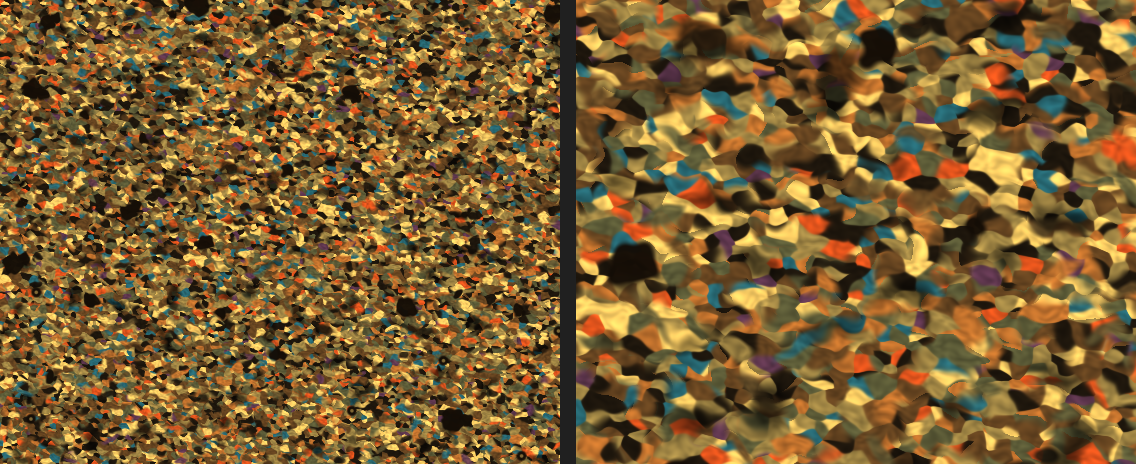
Left, the full canvas; right, a detail of the centre.
A WebGL 2 fragment shader for this texture:

```glsl
#version 300 es
precision highp float;
// A thin section of fine-grained rock between crossed polarisers.
// Soft Voronoi mosaics make the groundmass; scattered ellipses add larger
// grains, and noise-warped discs add opaque blobs and small ringed bubbles.

uniform vec2 u_resolution;
out vec4 fragColor;

// Lengths are fractions of the canvas height
const float FINE_GRAIN = 0.0078;
const float COARSE_GRAIN = 0.0125;
const float SLIVER_GRID = 0.045;
const float BLOB_GRID = 0.13;
const float EDGE_SOFTNESS = 0.0022;
const float FABRIC_ANGLE = -0.2;
const float FABRIC_STRETCH = 1.45;
const float CELL_SHARPNESS = 17.0;
const float CONTRAST = 1.3;

const vec3 MEAN   = vec3(0.49, 0.37, 0.19);
const vec3 DARK   = vec3(0.20, 0.15, 0.08);
const vec3 BROWN  = vec3(0.42, 0.29, 0.14);
const vec3 OLIVE  = vec3(0.39, 0.36, 0.21);
const vec3 ORANGE = vec3(0.70, 0.43, 0.18);
const vec3 TAN    = vec3(0.60, 0.49, 0.25);
const vec3 YELLOW = vec3(0.89, 0.72, 0.35);
const vec3 TEAL   = vec3(0.23, 0.40, 0.39);
const vec3 RED    = vec3(0.80, 0.34, 0.13);
const vec3 PURPLE = vec3(0.40, 0.25, 0.28);
const vec3 OPAQUE = vec3(0.075, 0.048, 0.022);

vec3 hash(vec2 cell, int seed) {
    uvec3 v = uvec3(ivec3(ivec2(cell), seed)) * 1664525u + 1013904223u;
    v.x += v.y * v.z; v.y += v.z * v.x; v.z += v.x * v.y;
    v ^= v >> 16u;
    v.x += v.y * v.z; v.y += v.z * v.x; v.z += v.x * v.y;
    return vec3(v >> 8u) / 16777216.0;
}

float corner(vec2 cell, vec2 offset) {
    float a = 6.2832 * hash(cell, 7).x;
    return dot(vec2(cos(a), sin(a)), offset);
}

float gradientNoise(vec2 p) {
    vec2 i = floor(p), f = p - i, e = vec2(1.0, 0.0);
    vec2 w = f * f * f * (f * (f * 6.0 - 15.0) + 10.0);
    return mix(mix(corner(i, f), corner(i + e, f - e), w.x),
               mix(corner(i + e.yx, f - e.yx), corner(i + 1.0, f - 1.0), w.x), w.y);
}

vec2 rotate(vec2 p, float a) {
    float c = cos(a), s = sin(a);
    return vec2(c * p.x + s * p.y, c * p.y - s * p.x);
}

// Mineral colour from a 0..1 tone, with rare vivid interference colours
vec3 mineral(float tone, float accent) {
    if (accent < 0.045) return TEAL;
    if (accent < 0.085) return RED;
    if (accent < 0.105) return PURPLE;
    if (tone < 0.18) return DARK;
    if (tone < 0.41) return BROWN;
    if (tone < 0.54) return OLIVE;
    if (tone < 0.66) return ORANGE;
    return tone < 0.86 ? TAN : YELLOW;
}

// Voronoi cells blended by closeness, which softens every grain boundary
vec3 mosaic(vec2 p, int seed, float toneShift) {
    vec2 base = floor(p);
    vec3 sum = vec3(0.0);
    float total = 0.0;
    for (int y = -1; y <= 1; y++)
    for (int x = -1; x <= 1; x++) {
        vec2 cell = base + vec2(x, y);
        vec3 h = hash(cell, seed);
        vec2 d = cell + h.xy - p;
        float weight = exp(-CELL_SHARPNESS * dot(d, d));
        sum += weight * mineral(h.z + toneShift, hash(cell, seed + 1).x);
        total += weight;
    }
    return sum / max(total, 1e-9);
}

// Larger elongated grains lying near the fabric direction
vec3 addSlivers(vec3 col, vec2 p, float soft) {
    vec2 base = floor(p / SLIVER_GRID);
    for (int y = -1; y <= 1; y++)
    for (int x = -1; x <= 1; x++) {
        vec2 cell = base + vec2(x, y);
        vec3 place = hash(cell, 21), form = hash(cell, 22), tint = hash(cell, 23);
        if (place.z > 0.62) continue;
        vec2 q = p - (cell + 0.15 + 0.7 * place.xy) * SLIVER_GRID;
        q = rotate(q, FABRIC_ANGLE + 1.6 * (form.x - 0.5));
        vec2 size = mix(vec2(0.008, 0.0035), vec2(0.021, 0.0075), form.yz);
        float d = (length(q / size) - 1.0) * size.y;
        vec3 grain = tint.x < 0.55 ? mix(BROWN, OLIVE, tint.y) : mineral(tint.y, 0.45 * tint.z);
        col = mix(col, grain, 0.88 * (1.0 - smoothstep(-soft, soft, d)));
    }
    return col;
}

// Opaque blobs, some with a second lobe, and a few bubbles with a lit core
vec3 addBlobs(vec3 col, vec2 p, vec2 warp, float soft) {
    vec2 base = floor(p / BLOB_GRID);
    for (int y = -1; y <= 1; y++)
    for (int x = -1; x <= 1; x++) {
        vec2 cell = base + vec2(x, y);
        vec3 place = hash(cell, 41), form = hash(cell, 42);
        if (place.z > 0.5) continue;
        bool bubble = place.z < 0.06;
        vec2 q = p - (cell + 0.1 + 0.8 * place.xy) * BLOB_GRID;
        float radius = bubble ? 0.0105 : mix(0.009, 0.027, form.x * form.x);
        vec2 w = bubble ? q : q + warp;
        float d = length(w) - radius;
        vec2 lobe = radius * rotate(vec2(1.15, 0.0), 1.6 * (form.z - 0.5));
        if (!bubble && form.y < 0.5) d = min(d, length(w - lobe) - 0.6 * radius);
        float cover = 1.0 - smoothstep(-soft, soft, d);
        float core = bubble ? 1.0 - smoothstep(0.002, 0.0055, length(q)) : 0.0;
        col = mix(col, mix(OPAQUE, TAN, 0.8 * core), 0.97 * cover);
    }
    return col;
}

void main() {
    vec2 p = gl_FragCoord.xy / u_resolution.y;
    float soft = max(EDGE_SOFTNESS, 0.8 / u_resolution.y);
    vec2 warp = vec2(gradientNoise(p * 62.0), gradientNoise(p * 62.0 + 31.7));

    // Groundmass: two grain sizes mixed in patches
    vec2 fabric = rotate(p + 0.006 * warp, FABRIC_ANGLE) / vec2(FABRIC_STRETCH, 1.0);
    float patches = gradientNoise(fabric * 34.0 + 9.0);
    float toneShift = 0.22 * gradientNoise(fabric * 19.0 + 50.0);
    vec3 col = mix(mosaic(fabric / FINE_GRAIN, 1, toneShift),
                   mosaic(fabric / COARSE_GRAIN, 11, toneShift),
                   smoothstep(-0.12, 0.12, patches));

    // Larger grains, then fine mottling and shadowy clumps
    col = addSlivers(col, p + 0.005 * warp, soft);
    col = MEAN + (col - MEAN) * CONTRAST;
    col *= 1.0 + 0.3 * gradientNoise(fabric * 210.0);
    col *= mix(0.4, 1.0, smoothstep(-0.48, -0.22, gradientNoise(fabric * 27.0 + 80.0)));

    col = addBlobs(col, p, 0.009 * warp, 1.3 * soft);
    fragColor = vec4(clamp(col, 0.0, 1.0), 1.0);
}
```
